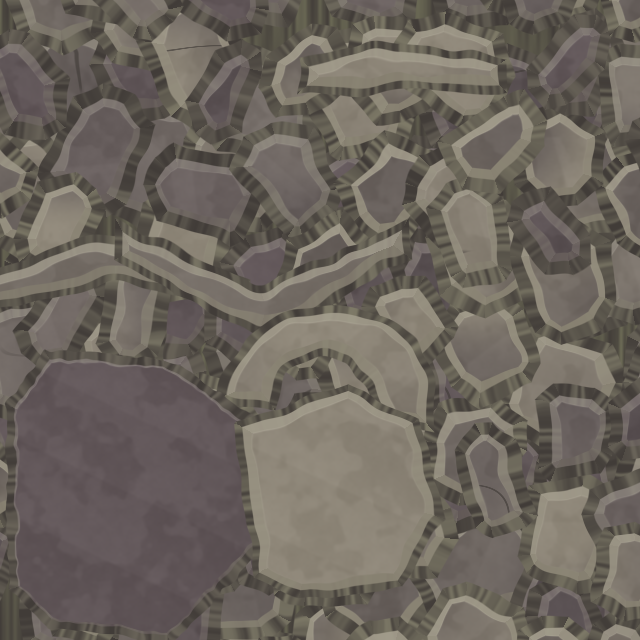
This texture is drawn by a WebGL 1 fragment shader. Its source:

```glsl
precision highp float;
// Layered broken stones with bevelled rims, streaked gaps, an arch and two large slabs.
uniform vec2 u_resolution;

const vec3 PURPLE = vec3(0.395, 0.352, 0.362);
const vec3 DUSK   = vec3(0.335, 0.305, 0.310);
const vec3 MID    = vec3(0.470, 0.440, 0.420);
const vec3 BEIGE  = vec3(0.570, 0.540, 0.485);
const vec3 OLIVE  = vec3(0.430, 0.425, 0.340);
const vec3 DARK   = vec3(0.255, 0.235, 0.220);
const vec2 LIGHT  = vec2(-0.35, 0.94);
const float TAU = 6.2831853;
const float GRID = 6.3;         // stones across the canvas in the lowest layer
const float BEVEL = 0.012;      // width of the light rim
const float SKIRT = 0.020;      // width of the streaked gap around a stone
const float STREAKS = 170.0;    // streak frequency along an edge
const float RAGGED = 0.010;     // wobble of the outlines

float hash(vec2 p) {
  return fract(sin(dot(p, vec2(127.1, 311.7))) * 43758.5453);
}

float noise(vec2 p) {
  vec2 i = floor(p), f = fract(p);
  f = f * f * (3.0 - 2.0 * f);
  return mix(mix(hash(i), hash(i + vec2(1.0, 0.0)), f.x),
             mix(hash(i + vec2(0.0, 1.0)), hash(i + 1.0), f.x), f.y);
}

float fbm(vec2 p) {
  return 0.55 * noise(p) + 0.29 * noise(p * 2.1 + 7.3) + 0.16 * noise(p * 4.3 + 3.1);
}

float cover(float d) {
  float px = 0.8 / u_resolution.y;
  return 1.0 - smoothstep(-px, px, d);
}

// Shapes return (signed distance, edge normal, position along the edge).
vec4 slab(vec2 q, vec2 halfSize, float tilt, float seed) {
  vec4 s = vec4(-1.0, 0.0, 1.0, 0.0);
  for (int i = 0; i < 8; i++) {
    float k = float(i);
    float a = (k + 0.6 * hash(vec2(seed * 91.0, k)) - 0.3) * TAU / 8.0;
    vec2 local = vec2(cos(a), sin(a)), n = vec2(cos(a + tilt), sin(a + tilt));
    float reach = mix(length(local * halfSize), dot(abs(local), halfSize), 0.35);
    float d = dot(q, n) - reach * mix(0.86, 1.06, hash(vec2(k, seed * 57.0)));
    if (d > s.x) s = vec4(d, n, dot(q, vec2(-n.y, n.x)));
  }
  return s;
}

vec4 chevron(vec2 q, float slope, float reach, float width) {
  float x = abs(q.x), y = q.y - slope * sqrt(x * x + 0.0003);
  float w = width * (1.0 - 0.5 * x / reach) * (0.65 + 0.7 * noise(vec2(q.x * 16.0, slope)));
  float side = abs(y) / sqrt(1.0 + slope * slope) - w;
  if (x - reach > side) return vec4(x - reach, sign(q.x), 0.0, q.y);
  return vec4(side, sign(y) * normalize(vec2(-slope * sign(q.x), 1.0)), q.x);
}

vec4 arch(vec2 q, float radius, float width) {
  float r = length(q), a = atan(q.y, q.x);
  float side = abs(r - radius) - width * (0.75 + 0.5 * noise(vec2(a * 2.5, 4.0)));
  float foot = -q.y - 0.15 * q.x;
  if (foot > side) return vec4(foot, 0.0, -1.0, q.x);
  return vec4(side, sign(r - radius) * q / max(r, 0.001), a * radius);
}

// Paints gap, rim and face; style holds bevel width, skirt width and fade to dusk.
vec3 paint(vec3 under, vec2 p, vec4 s, vec3 tone, float seed, vec3 style) {
  if (s.x > style.y + 0.004) return under;
  float along = s.w * STREAKS;
  float streak = 0.6 * noise(vec2(along, seed * 40.0)) + 0.4 * noise(vec2(along * 0.3, seed * 70.0));
  float lit = dot(s.yz, LIGHT);

  vec3 gap = mix(DARK, mix(tone, OLIVE, 0.55), smoothstep(0.15, 0.95, streak));
  vec3 col = mix(under, gap, cover(s.x - style.y));
  vec3 rim = mix(tone, OLIVE, 0.45 * streak) + 0.035 + 0.045 * lit + 0.09 * (streak - 0.5);
  col = mix(col, rim, cover(s.x));

  float inner = s.x + style.x * (0.6 + 0.8 * noise(p * 22.0 + seed * 9.0));
  float spots = smoothstep(0.48, 0.62, fbm(p * 21.0 + seed * 13.0));
  float fade = smoothstep(0.2, 0.85, noise(p * 6.0 + seed * 31.0));
  vec3 face = mix(tone, DUSK, style.z * fade);
  face += 0.025 * (fbm(p * 70.0) - 0.5) - 0.028 * spots;
  // A soft crease splits the face into two planes.
  float turn = seed * 37.0;
  float crease = dot(p, vec2(cos(turn), sin(turn))) * 9.0 + seed * 5.0;
  face += 0.018 * (smoothstep(0.47, 0.53, fract(crease)) - fract(crease));
  // Hairline cracks appear on some stones.
  float line = abs(noise(p * 11.0 + seed * 23.0) - 0.5);
  float crack = (1.0 - smoothstep(0.006, 0.02, line)) * step(0.8, seed);
  face = mix(face, DARK, 0.65 * crack * smoothstep(0.5, 0.6, noise(p * 8.0 + seed * 3.0)));
  col = mix(col, face, cover(inner));
  return col + 0.03 * (1.0 - smoothstep(0.0, 0.0025, abs(inner))) * (0.5 + 0.5 * lit);
}

// One layer of scattered stones; higher layers are sparser, slimmer and lighter.
vec3 scatter(vec3 col, vec2 p, vec2 edge, float layer) {
  float cells = GRID + layer * 0.7;
  vec2 home = floor(p * cells + layer * 0.37);
  for (int j = -1; j <= 1; j++) for (int i = -1; i <= 1; i++) {
    vec2 id = home + vec2(float(i), float(j));
    float seed = hash(id + layer * 17.0), pick = hash(id + 41.0 + layer);
    if (hash(id + 83.0 + layer) > 1.0 - 0.3 * layer) continue;
    vec2 jitter = vec2(hash(id + 5.0), hash(id + 9.0)) - 0.5;
    vec2 centre = (id + 0.5 + 0.5 * jitter - layer * 0.37) / cells;
    vec2 size = vec2(mix(0.32, 0.48, pick) - 0.08 * layer, mix(0.40, 0.58, seed)) / cells;
    if (hash(id + 23.0) > 0.72) size = size.yx;
    float tilt = (hash(id + 61.0) - 0.5) * (0.7 + 0.6 * layer);
    vec3 tone = mix(mix(PURPLE, MID, smoothstep(0.2, 0.6, pick)), BEIGE,
                    smoothstep(0.55, 0.95, pick + 0.13 * layer));
    col = paint(col, p, slab(edge - centre, size, tilt, seed), tone, seed, vec3(BEVEL, SKIRT, 0.65));
  }
  return col;
}

void main() {
  vec2 p = gl_FragCoord.xy / u_resolution;
  vec2 edge = p + RAGGED * (vec2(noise(p * 27.0), noise(p * 27.0 + 50.0)) - 0.5);
  vec2 rough = edge + 0.5 * RAGGED * (vec2(noise(p * 75.0), noise(p * 75.0 + 20.0)) - 0.5);

  // Streaked ground and scattered stones
  vec3 col = mix(DARK, OLIVE, noise(vec2(p.x * STREAKS, p.y * 5.0)));
  for (int i = 0; i < 3; i++) col = scatter(col, p, edge, float(i));

  // Bent ledges and the arch
  vec3 ledge = vec3(BEVEL, 0.012, 0.35);
  vec3 pale = mix(MID, BEIGE, 0.7);
  col = paint(col, p, chevron(edge - vec2(0.18, 0.60), -0.28, 0.20, 0.030), pale, 0.31, ledge);
  col = paint(col, p, chevron(edge - vec2(0.41, 0.51), 0.50, 0.22, 0.031), pale, 0.47, ledge);
  col = paint(col, p, chevron(edge - vec2(0.63, 0.90), -0.12, 0.15, 0.030), BEIGE, 0.62, ledge);
  col = paint(col, p, arch(edge - vec2(0.51, 0.36), 0.125, 0.034), BEIGE, 0.23, ledge);

  // Large purple and beige slabs
  col = paint(col, p, slab(rough - vec2(0.20, 0.22), vec2(0.188, 0.200), 0.02, 0.37),
              PURPLE, 0.37, vec3(0.004, 0.014, 0.20));
  col = paint(col, p, slab(edge - vec2(0.52, 0.23), vec2(0.143, 0.142), 0.12, 0.71),
              BEIGE, 0.71, vec3(0.014, 0.012, 0.06));
  gl_FragColor = vec4(col, 1.0);
}
```
